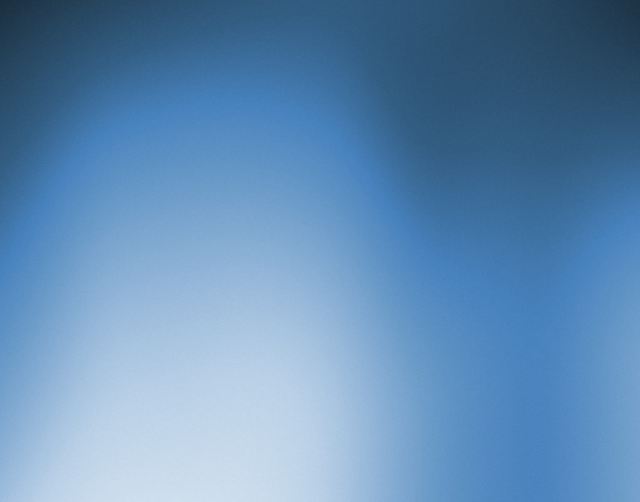
A WebGL 2 fragment shader for this background:

```glsl
#version 300 es
precision highp float;

// Soft blue backdrop: a pale dome rising from the lower left under a dark sky.
// A smooth height field is blended from a top and a bottom profile, then
// coloured through an evenly spaced ramp, with a faint film grain on top.

uniform vec2 u_resolution;
out vec4 fragColor;

const float PI = 3.14159265;

// Ramp from the dark corners to the pale core
const int STOPS = 8;
const vec3 RAMP[STOPS] = vec3[](
    vec3(0.09, 0.15, 0.20), vec3(0.15, 0.27, 0.37),
    vec3(0.20, 0.37, 0.52), vec3(0.28, 0.51, 0.74),
    vec3(0.41, 0.60, 0.78), vec3(0.56, 0.70, 0.84),
    vec3(0.72, 0.81, 0.90), vec3(0.83, 0.89, 0.94));

// Heights are measured in ramp steps
const float CORNER_LEVEL = 0.25;
const float SKY_RISE     = 1.55;
const float VALLEY_LEVEL = 3.0;
const float DOME_RISE    = 3.8;
const float DOME_CENTER  = 0.28;
const float DOME_WIDTH   = 0.36;
const float EDGE_RISE    = 1.5;
const float SHADOW_X     = 0.67;
const float SHADOW_WIDTH = 0.10;
const vec2  GRAIN_CELLS  = vec2(512.0, 402.0);
const float GRAIN_AMOUNT = 0.014;

float hash(vec2 p) {
    vec3 q = fract(vec3(p.xyx) * 0.1031);
    q += dot(q, q.yzx + 33.33);
    return fract((q.x + q.y) * q.z);
}

// Level along the top edge: dark at both corners
float skyProfile(float x) {
    return CORNER_LEVEL + SKY_RISE * sin(PI * x);
}

// Level along the bottom edge: broad dome, valley, glow at the right
float floorProfile(float x) {
    float d = abs(x - DOME_CENTER) / DOME_WIDTH;
    float dome = DOME_RISE * exp(-d * d * d);
    return VALLEY_LEVEL + dome + EDGE_RISE * smoothstep(0.82, 1.05, x);
}

// Progress from sky to floor: nearly even at left, S-shaped at right
float descent(float x, float depth) {
    float even = depth + 0.12 * smoothstep(0.0, 0.2, x) * sin(PI * depth);
    float s = (x - SHADOW_X) / SHADOW_WIDTH;
    float start = -0.1 + 0.2 * exp(-s * s);
    float end = 0.9 - 0.14 * smoothstep(0.55, 0.85, x);
    return mix(even, smoothstep(start, end, depth), smoothstep(0.25, 0.6, x));
}

vec3 rampColor(float level) {
    float t = clamp(level, 0.0, float(STOPS - 1));
    int i = min(int(t), STOPS - 2);
    return mix(RAMP[i], RAMP[i + 1], t - float(i));
}

void main() {
    vec2 uv = gl_FragCoord.xy / u_resolution;
    float level = mix(skyProfile(uv.x), floorProfile(uv.x), descent(uv.x, 1.0 - uv.y));
    float grain = hash(floor(uv * GRAIN_CELLS)) - 0.5;
    fragColor = vec4(rampColor(level) + GRAIN_AMOUNT * grain, 1.0);
}
```
